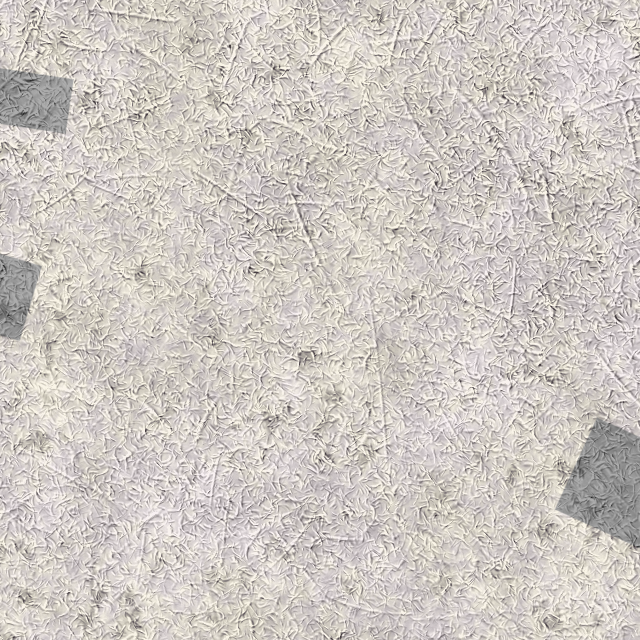
Reproduce this texture procedurally as a WebGL 2 fragment shader.

```glsl
#version 300 es
precision highp float;
// Pale ground of matted dry straw with long stalks, dark clumps and grey scraps.

uniform vec2 u_resolution;
out vec4 fragColor;

vec3 hash3(vec2 p) {
    vec3 q = fract(vec3(p.xyx) * vec3(0.1031, 0.1030, 0.0973));
    q += dot(q, q.yxz + 33.33);
    return fract((q.xxy + q.yzz) * q.zyx);
}

// Layered, warped sines: soft irregular blotches around zero.
float mottle(vec2 p) {
    float sum = 0.0, amp = 0.5;
    for (int i = 0; i < 6; i++) {
        p = mat2(0.8, -0.6, 0.6, 0.8) * p * 1.7 + 3.1;
        sum += amp * sin(p.x + 1.6 * sin(p.y * 0.8)) * sin(p.y + 1.3 * sin(p.x * 0.7));
        amp *= 0.7;
    }
    return sum;
}

// One bent straw per cell: a lit ridge with a shadow on its lower right side.
float straws(vec2 uv, float scale, float width, float fill) {
    vec2 p = uv * scale + scale * 1.37;
    vec2 cell = floor(p);
    float relief = 0.0;
    for (int y = -1; y <= 1; y++) {
        for (int x = -1; x <= 1; x++) {
            vec2 id = cell + vec2(x, y);
            vec3 place = hash3(id + scale);
            vec3 form = hash3(id + scale * 3.0 + 71.0);
            float angle = mix(-0.75, 2.4, place.z);
            vec2 dir = vec2(cos(angle), sin(angle));
            vec2 d = p - id - place.xy;
            float along = dot(d, dir);
            float across = dot(d, vec2(dir.y, -dir.x)) + (form.x - 0.5) * 0.5 * along * along;
            float halfLength = mix(0.35, 0.9, form.y);
            float taper = 1.0 - smoothstep(halfLength * 0.4, halfLength, abs(along));
            float ridge = across / (width * mix(0.75, 1.3, place.x));
            float shadow = ridge - 1.6;
            float profile = 0.9 * exp(-2.0 * ridge * ridge) - exp(-2.0 * shadow * shadow);
            float strength = mix(0.3, 1.5, form.z) * step(fract(form.z * 17.0), fill);
            relief += profile * taper * strength;
        }
    }
    return relief;
}

// Coverage of the torn grey scraps along the left and right borders.
float scraps(vec2 uv, float edge) {
    float cover = 0.0;
    for (int i = 0; i < 3; i++) {
        float k = float(i);
        float angle = -0.15 - 0.14 * k;
        vec2 d = uv - vec2(step(1.5, k), 0.85 - 0.31 * k);
        d = mat2(cos(angle), -sin(angle), sin(angle), cos(angle)) * d;
        vec2 q = abs(d) - vec2(0.05 + 0.06 * abs(k - 1.0), 0.043 + 0.018 * k);
        cover = max(cover, 1.0 - smoothstep(-edge, edge, max(q.x, q.y)));
    }
    return cover;
}

void main() {
    vec2 uv = gl_FragCoord.xy / u_resolution.y;
    float patches = mottle(uv * 7.0);
    float clumps = mottle(uv * 24.0 + 9.0);
    float crumbs = mottle(uv * 62.0 + 23.0);
    float warmth = mottle(uv * 4.0 + 40.0);

    // Short matted fibres, from fine to coarse
    vec2 bent = uv + 0.002 * sin(uv.yx * 170.0 + 3.0 * sin(uv * 47.0));
    float fibres = 0.13 * straws(bent, 112.0, 0.16, 1.0)
                 + 0.14 * straws(bent, 84.0, 0.135, 1.0)
                 + 0.14 * straws(bent, 61.0, 0.105, 0.9)
                 + 0.11 * straws(bent, 35.0, 0.07, 0.7);

    // Long stalks, gathered in loose drifts towards the top
    float drift = smoothstep(-0.5, 0.5, warmth * -0.8 + uv.y - 0.4);
    float stalks = 0.17 * straws(uv, 13.0, 0.03, 0.6)
                 + 0.22 * straws(uv, 8.3, 0.021, 0.5)
                 + 0.25 * straws(uv, 4.6, 0.013, 0.6);

    float tone = 0.815 + 0.07 * patches + 0.08 * crumbs;
    tone += fibres * (0.85 + 0.35 * drift) * (1.0 + 0.5 * clumps);
    tone += stalks * mix(0.3, 1.0, drift);
    tone -= 0.18 * smoothstep(0.4, 1.0, clumps + 0.4 * patches);
    tone = clamp(tone, 0.25, 0.955);

    // Cream where warm and bright, faint mauve where cool or shaded
    float cream = smoothstep(-0.8, 0.8, 0.6 * warmth + 0.5 * clumps + 0.5 * crumbs);
    cream *= smoothstep(0.4, 0.8, tone);
    vec3 tint = mix(vec3(0.02, -0.01, 0.0), vec3(0.025, 0.005, -0.05), cream);
    vec3 color = vec3(tone) + tint;

    vec3 grey = vec3(0.56 + (tone - 0.8) * 0.75);
    color = mix(color, grey, scraps(uv, 0.0015));
    fragColor = vec4(clamp(color, 0.0, 1.0), 1.0);
}
```
